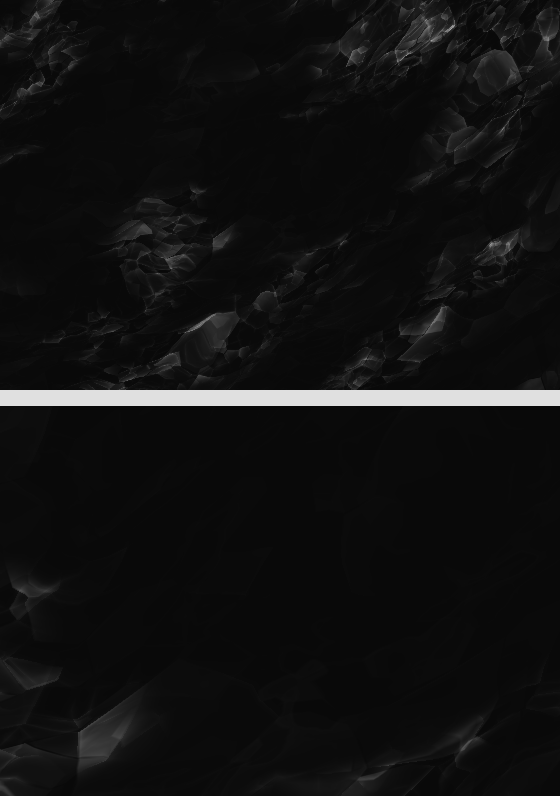
Top: the whole. Bottom: its middle third, enlarged.
Write a WebGL 1 fragment shader that draws this texture.

```glsl
precision highp float;
// Crumpled black plastic film: dim angular facets, thin creases and a few hard glints.
uniform vec2 u_resolution;

#define BASE_GREY 0.031    // unlit film
#define HAZE 0.034         // faint relief outside the crumples
#define FACET_GAIN 0.20    // brightness of flat facets
#define FOLD_GAIN 0.36     // brightness of sharp folds
#define CLUSTER_CUT 0.44   // higher leaves more plain film
#define CLUSTER_SCALE 3.4  // crumpled patches per canvas height
#define TILT 0.28          // direction of the folds, radians
#define STRETCH 2.1        // length of features over their width
#define WARP 0.045         // irregularity of outlines
#define SOFTNESS 0.0024    // edge width in canvas heights

vec2 hash2(vec2 p) {
  vec3 q = fract(p.xyx * vec3(0.1031, 0.1030, 0.0973));
  q += dot(q, q.yzx + 33.33);
  return fract((q.xx + q.yz) * q.zy);
}

// Noise of flat triangles: its contours are straight and kinked, like creased film
float noise(vec2 p) {
  vec2 cell = floor(p);
  vec2 f = fract(p);
  vec2 side = f.x > f.y ? vec2(1.0, 0.0) : vec2(0.0, 1.0);
  float far = min(f.x, f.y);
  float near = 1.0 - max(f.x, f.y);
  return near * hash2(cell).x + far * hash2(cell + 1.0).x
       + (1.0 - near - far) * hash2(cell + side).x;
}

float fbm(vec2 p) {
  float sum = 0.0;
  float weight = 0.533;
  for (int i = 0; i < 4; i++) {
    sum += weight * noise(p);
    p = mat2(1.6, 1.2, -1.2, 1.6) * p + 17.3;
    weight *= 0.5;
  }
  return sum;
}

// Voronoi facets: some catch the light, each with its own slope and bright rim
float facets(vec2 p, float scale, float litShare) {
  p *= scale;
  vec2 cell = floor(p);
  vec2 nearest = vec2(9.0);
  vec2 second = vec2(9.0);
  vec2 id = cell;
  for (int y = -1; y <= 1; y++) {
    for (int x = -1; x <= 1; x++) {
      vec2 c = cell + vec2(float(x), float(y));
      vec2 d = c + hash2(c) - p;
      if (dot(d, d) < dot(nearest, nearest)) {
        second = nearest;
        nearest = d;
        id = c;
      } else if (dot(d, d) < dot(second, second)) {
        second = d;
      }
    }
  }
  float edge = dot(0.5 * (nearest + second), normalize(second - nearest));
  vec2 trait = hash2(id + 71.0);
  float angle = 6.2832 * trait.y;
  float slope = dot(nearest, vec2(cos(angle), sin(angle)));
  float sheen = 0.15 + 0.85 * pow(clamp(0.5 + 0.9 * slope, 0.0, 1.0), 2.0);
  float soft = SOFTNESS * scale;
  float lit = smoothstep(1.0 - litShare, 1.15 - 0.5 * litShare, trait.x);
  float rim = exp(-edge / soft) * smoothstep(0.35, 0.75, noise(p * 1.7 + 5.0));
  return lit * sheen * smoothstep(0.0, soft, edge) + (0.25 + lit) * rim;
}

// Gleam that starts hard at a fold and fades down one side
float fold(vec2 p, float scale, float falloff) {
  float height = fbm(p * scale) - 0.5;
  return smoothstep(0.0, SOFTNESS * scale, height) * exp(-falloff * max(height, 0.0));
}

void main() {
  vec2 uv = gl_FragCoord.xy / u_resolution;
  vec2 p = gl_FragCoord.xy / u_resolution.y;

  // Film coordinates: turned, kinked and stretched
  float tilt = TILT + 0.3 * (uv.x - 0.5);
  vec2 q = mat2(cos(tilt), -sin(tilt), sin(tilt), cos(tilt)) * p;
  q += WARP * (vec2(noise(p * 5.0 + 3.0), noise(p * 5.5 + 23.0)) - 0.5) * 2.0;
  q += 0.4 * WARP * (vec2(noise(p * 15.0 + 31.0), noise(p * 14.0 + 53.0)) - 0.5) * 2.0;
  q = q * vec2(1.0, STRETCH) + 8.0;

  // Crumples gather in many small bands, more of them at the top and left
  float bias = 0.6 * smoothstep(0.4, 1.0, uv.y) + 0.35 * (1.0 - uv.x);
  float field = fbm(q * CLUSTER_SCALE + 11.0) + 0.17 * (bias - 0.35);
  float cluster = smoothstep(CLUSTER_CUT, CLUSTER_CUT + 0.24, field);

  float large = facets(q, 7.0, 0.5);
  float medium = facets(q + 3.7, 14.0, 0.45);
  float small = facets(q * vec2(1.0, 0.75) + 6.1, 28.0, 0.4);
  float wrinkles = 0.5 + fbm(q * 26.0);
  float surface = (0.9 * large + 0.85 * medium + 0.75 * small) * wrinkles;

  float gate = smoothstep(0.4, 0.7, noise(q * 8.0 + 27.0));
  float folds = fold(q + 1.3, 4.5, 38.0) + 0.8 * fold(q + 5.9, 10.0, 42.0);
  float glints = folds * gate * (0.35 + 0.65 * min(surface, 1.5));

  // Shade: steepen the response so only few spots turn bright
  float light = cluster * (FACET_GAIN * surface + FOLD_GAIN * glints);
  light *= 0.75 + 0.55 * bias;
  light *= 0.6 + 2.6 * light;
  light = light / (1.0 + 0.9 * light);
  float haze = HAZE * fbm(q * 3.0 + 2.0) * (0.3 + 0.7 * large + 0.4 * medium + folds * gate);
  gl_FragColor = vec4(vec3(BASE_GREY + haze + light), 1.0);
}
```
